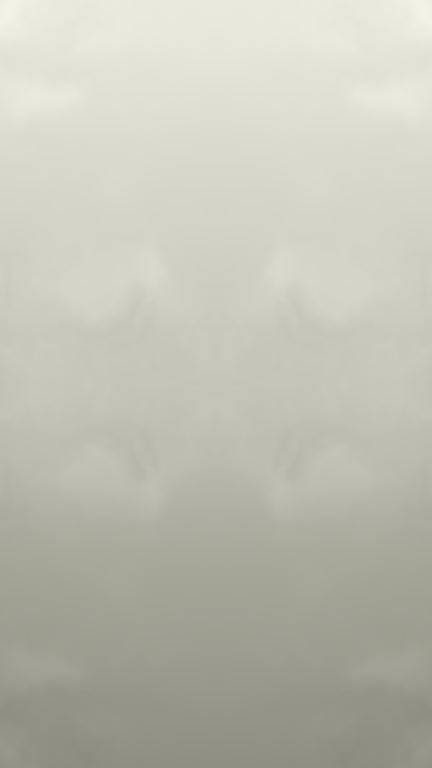
Reproduce this background procedurally as a WebGL 1 fragment shader.

```glsl
precision highp float;
// Pale grey-green sky with soft clouds mirrored across both centre lines.

uniform vec2 u_resolution;

const vec3 SKY_TOP = vec3(0.915, 0.915, 0.870);
const vec3 SKY_UPPER = vec3(0.825, 0.825, 0.780);
const vec3 SKY_MIDDLE = vec3(0.755, 0.755, 0.708);
const vec3 SKY_LOWER = vec3(0.635, 0.635, 0.585);
const vec3 SKY_BOTTOM = vec3(0.545, 0.545, 0.500);

float hash(vec2 p) {
  return fract(sin(dot(p, vec2(127.1, 311.7))) * 43758.5453);
}

float valueNoise(vec2 p) {
  vec2 cell = floor(p);
  vec2 f = fract(p);
  f = f * f * (3.0 - 2.0 * f);
  float low = mix(hash(cell), hash(cell + vec2(1.0, 0.0)), f.x);
  float high = mix(hash(cell + vec2(0.0, 1.0)), hash(cell + vec2(1.0, 1.0)), f.x);
  return mix(low, high, f.y);
}

// Layered noise, roughly within 0..1.
float fbm(vec2 p) {
  float sum = 0.0;
  float amplitude = 0.5;
  for (int i = 0; i < 5; i++) {
    sum += amplitude * valueNoise(p);
    p = mat2(1.6, 1.2, -1.2, 1.6) * p + 7.3;
    amplitude *= 0.5;
  }
  return sum;
}

// Soft elliptical blob of mist.
float puff(vec2 p, vec2 center, vec2 radius) {
  vec2 d = (p - center) / radius;
  return exp(-dot(d, d));
}

// Vertical gradient, height 0 at the bottom and 1 at the top.
vec3 skyColor(float height) {
  vec3 color = mix(SKY_BOTTOM, SKY_LOWER, smoothstep(-0.08, 0.26, height));
  color = mix(color, SKY_MIDDLE, smoothstep(0.20, 0.49, height));
  color = mix(color, SKY_UPPER, smoothstep(0.45, 0.73, height));
  return mix(color, SKY_TOP, smoothstep(0.68, 1.03, height));
}

// Cloud brightness in one folded quadrant: x 0..0.5, y 0..0.5.
float cloudLight(vec2 q) {
  vec2 p = q * vec2(1.0, 1.78);
  vec2 warp = vec2(fbm(p * 9.0 + 3.1), fbm(p * 9.0 + 17.4)) - 0.48;
  vec2 w = q + warp * vec2(0.13, 0.075);
  float texture = fbm(p * 8.0 + warp * 1.8 + 31.0) - 0.48;

  // Where the mist is broken up, and where the sky stays smooth.
  float band = 1.0 - smoothstep(0.12, 0.23, q.y);
  float rim = smoothstep(0.30, 0.44, q.y) * smoothstep(0.08, 0.30, q.x);
  float light = texture * (0.014 + 0.055 * band + 0.045 * rim);

  // Central oval, flanking clouds and side banks.
  light += 0.010 * puff(w, vec2(0.0, 0.02), vec2(0.21, 0.06));
  light += 0.018 * puff(w, vec2(0.13, 0.13), vec2(0.08, 0.035));
  light += 0.018 * puff(w, vec2(0.31, 0.12), vec2(0.09, 0.035));
  light += 0.022 * puff(w, vec2(0.48, 0.03), vec2(0.14, 0.09));

  // Corner clouds and wisps near the top and bottom edges.
  light += 0.038 * puff(w, vec2(0.39, 0.37), vec2(0.085, 0.030));
  light += 0.020 * puff(w, vec2(0.29, 0.44), vec2(0.06, 0.018));
  light += 0.024 * puff(w, vec2(0.44, 0.48), vec2(0.12, 0.035));
  light += 0.008 * puff(w, vec2(0.24, 0.27), vec2(0.08, 0.035));
  return light;
}

void main() {
  vec2 uv = gl_FragCoord.xy / u_resolution;
  vec3 color = skyColor(uv.y) + cloudLight(abs(uv - 0.5));

  // Slight darkening at the sides of the lower half.
  float side = abs(uv.x - 0.5) * 2.0;
  color -= 0.012 * side * side * (1.0 - smoothstep(0.0, 0.6, uv.y));
  gl_FragColor = vec4(clamp(color, 0.0, 1.0), 1.0);
}
```
